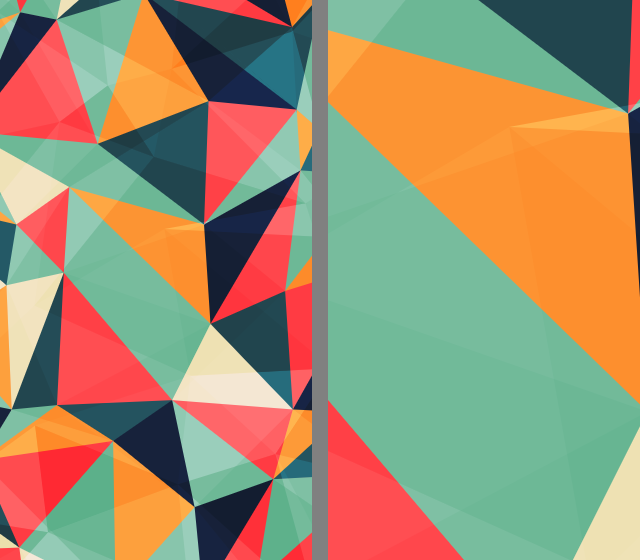
Left: the whole. Right: its middle third, enlarged.
This background is drawn by a Shadertoy shader. Its source:

```glsl
float hash(vec2 p, float seed) {
    return fract(sin(dot(p, vec2(127.1, 311.7)) + seed * 74.7) * 43758.54);
}

float cross2(vec2 a, vec2 b) {
    return a.x * b.y - a.y * b.x;
}

// Jittered lattice corner
vec2 corner(vec2 cell, float seed) {
    vec2 offset = vec2(hash(cell, seed), hash(cell, seed + 3.3)) - 0.5;
    return cell + 0.84 * offset;
}

// Signed distance to the line a-b, positive on its left
float edgeDistance(vec2 p, vec2 a, vec2 b) {
    return cross2(b - a, p - a) / max(length(b - a), 1e-4);
}

float triangleCover(vec2 p, vec2 a, vec2 b, vec2 c, float blur) {
    float d = min(edgeDistance(p, a, b), min(edgeDistance(p, b, c), edgeDistance(p, c, a)));
    return clamp(d / blur + 0.5, 0.0, 1.0);
}

// Weighted choice among six swatches
vec3 pick(vec3 swatches[6], float t) {
    int i = int(step(0.27, t) + step(0.47, t) + step(0.64, t) + step(0.77, t) + step(0.89, t));
    return swatches[i];
}

// Evenly spread value per triangle, loosened by random spread
float spreadValue(vec2 cell, float side, float seed, float spread) {
    return fract(dot(cell, vec2(0.191, 0.683)) + 0.42 * side + spread * hash(cell + 0.37 * side, seed + 7.1));
}

// Irregular triangle mesh; swapped uses the other diagonal of each quad
vec3 mesh(vec2 p, float seed, float spread, bool swapped, float blur, vec3 swatches[6]) {
    vec3 sum = vec3(0.0);
    float total = 1e-4;
    for (int y = -1; y <= 1; y++) {
        for (int x = -1; x <= 1; x++) {
            vec2 cell = floor(p) + vec2(x, y);
            vec2 a = corner(cell, seed);
            vec2 b = corner(cell + vec2(1, 0), seed);
            vec2 c = corner(cell + vec2(1, 1), seed);
            vec2 d = corner(cell + vec2(0, 1), seed);

            // Prefer the diagonal giving the fuller triangles
            float rising = min(cross2(b - a, c - a), cross2(c - a, d - a));
            float falling = min(cross2(b - a, d - a), cross2(c - b, d - b));
            bool useFalling = (falling > rising) != swapped;

            float first = triangleCover(p, a, b, useFalling ? d : c, blur);
            float second = triangleCover(p, useFalling ? b : a, c, d, blur);
            sum += first * pick(swatches, spreadValue(cell, 0.0, seed, spread));
            sum += second * pick(swatches, spreadValue(cell, 1.0, seed, spread));
            total += first + second;
        }
    }
    return sum / total;
}

vec3 shade(vec3 dark, vec3 mid, vec3 light, float tone) {
    return mix(mid, tone < 0.0 ? dark : light, min(abs(tone), 1.0));
}

void mainImage(out vec4 fragColor, in vec2 fragCoord) {
    float density = 3.5;
    vec2 p = fragCoord / iResolution.x * density;
    float blur = density / iResolution.x;

    // Translucent facets: one layer shares the main corners, one crosses them
    vec3 tones[6] = vec3[6](vec3(0.0), vec3(0.6), vec3(-0.6), vec3(0.95), vec3(-0.9), vec3(0.25));
    float tone = 0.6 * mesh(p, 1.0, 1.0, true, blur, tones).x;
    tone += 0.65 * mesh(p * 0.8 + 5.4, 4.0, 1.0, false, blur * 0.8, tones).x;

    // Palette: green, teal, red, orange, cream, navy
    vec3 palette[6];
    palette[0] = shade(vec3(0.36, 0.69, 0.54), vec3(0.47, 0.74, 0.62), vec3(0.65, 0.83, 0.77), tone);
    palette[1] = shade(vec3(0.12, 0.23, 0.26), vec3(0.14, 0.30, 0.34), vec3(0.15, 0.46, 0.53), tone);
    palette[2] = shade(vec3(1.00, 0.16, 0.20), vec3(1.00, 0.28, 0.30), vec3(1.00, 0.44, 0.45), tone);
    palette[3] = shade(vec3(1.00, 0.49, 0.11), vec3(0.99, 0.58, 0.20), vec3(1.00, 0.71, 0.31), tone);
    palette[4] = shade(vec3(0.92, 0.88, 0.67), vec3(0.95, 0.89, 0.75), vec3(0.96, 0.91, 0.85), tone);
    palette[5] = shade(vec3(0.07, 0.11, 0.18), vec3(0.09, 0.13, 0.22), vec3(0.09, 0.15, 0.30), tone);

    fragColor = vec4(mesh(p, 1.0, 0.15, false, blur, palette), 1.0);
}
```
